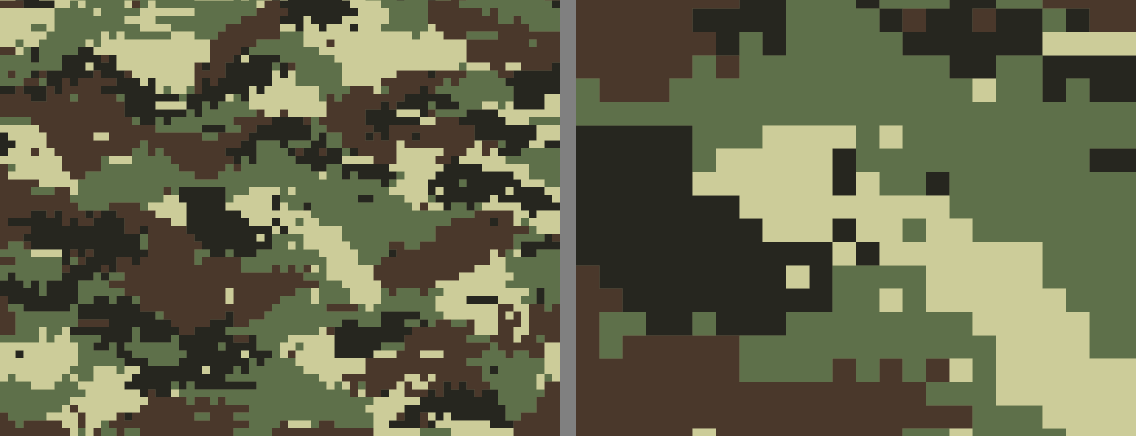
Left, the full canvas; right, a detail of the centre.
Reproduce this pattern procedurally as a WebGL 2 fragment shader.

```glsl
#version 300 es
precision highp float;

#define BLOCKS_ACROSS 72.0
#define PATCH_SIZE vec2(9.5, 6.5)
#define SHADOW_SIZE vec2(8.5, 4.0)
#define SHADOW_SHARE 0.20
#define GREEN_SHARE 0.43
#define BROWN_SHARE 0.33
#define FLECK_BRICK vec2(6.0, 4.0)
#define FLECK_CHANCE 0.66
#define RAGGED vec2(3.0, 1.8)
#define SEAM 0.10

uniform vec2 u_resolution;
out vec4 outColor;

const vec3 GREEN = vec3(0.37, 0.44, 0.29);
const vec3 BROWN = vec3(0.29, 0.22, 0.17);
const vec3 KHAKI = vec3(0.80, 0.80, 0.60);
const vec3 BLACK = vec3(0.15, 0.15, 0.12);

float hash(vec2 p, float seed) {
    vec3 q = fract(p.xyx * vec3(0.1031, 0.1030, 0.0973) + seed * 0.137);
    q += dot(q, q.yzx + 33.33);
    return fract((q.x + q.y) * q.z);
}

// Cellular noise: an evenly spread tone for the nearest site
float cellTone(vec2 block, vec2 size, float seed) {
    vec2 p = block / size;
    vec2 home = floor(p);
    vec2 nearest = home;
    float best = 1e3;
    for (int y = -1; y <= 1; y++) {
        for (int x = -1; x <= 1; x++) {
            vec2 site = home + vec2(x, y);
            vec2 jitter = vec2(hash(site, seed), hash(site, seed + 1.0));
            vec2 away = p - site - 0.1 - 0.8 * jitter;
            float d = dot(away, away);
            if (d < best) {
                best = d;
                nearest = site;
            }
        }
    }
    float spread = dot(nearest, vec2(0.7549, 0.5698));
    return fract(spread + 0.35 * hash(nearest, seed + 2.0));
}

// Layered sines bend the patches, block noise makes their edges ragged
vec2 warp(vec2 block) {
    vec2 bend = vec2(2.6 * sin(block.y * 0.33 + 2.0 * sin(block.x * 0.13)),
                     1.6 * sin(block.x * 0.29 + sin(block.y * 0.17)));
    vec2 rough = vec2(hash(floor(block * vec2(0.5, 1.0)), 3.0),
                      hash(floor(block * vec2(1.0, 0.5)), 4.0));
    return block + bend + RAGGED * (rough - 0.5);
}

vec3 patchColor(vec2 block) {
    vec2 p = warp(block);
    if (cellTone(p + 40.0, SHADOW_SIZE, 11.0) < SHADOW_SHARE) return BLACK;
    float tone = cellTone(p, PATCH_SIZE, 23.0);
    if (tone < GREEN_SHARE) return GREEN;
    return tone < GREEN_SHARE + BROWN_SHARE ? BROWN : KHAKI;
}

// Single blocks and short bars, at most one per staggered brick
vec3 addFleck(vec3 color, vec2 block) {
    block.x += 3.0 * mod(floor(block.y / FLECK_BRICK.y), 2.0);
    vec2 brick = floor(block / FLECK_BRICK);
    if (hash(brick, 31.0) > FLECK_CHANCE) return color;

    float kind = hash(brick, 32.0);
    vec2 size = vec2(1.0);
    if (kind > 0.88) size.y = 2.0;
    else if (kind > 0.55) size.x = 2.0 + floor(3.0 * hash(brick, 33.0));

    vec2 room = FLECK_BRICK - size + 1.0;
    vec2 corner = floor(room * vec2(hash(brick, 34.0), hash(brick, 35.0)));
    vec2 local = block - brick * FLECK_BRICK - corner;
    if (any(lessThan(local, vec2(0.0))) || any(greaterThanEqual(local, size))) return color;

    float tone = hash(brick, 36.0);
    if (tone < 0.35) return KHAKI;
    if (tone < 0.57) return GREEN;
    return tone < 0.79 ? BROWN : BLACK;
}

void main() {
    // Four samples per pixel smooth the block edges
    vec3 sum = vec3(0.0);
    vec3 low = vec3(1.0);
    vec3 high = vec3(0.0);
    for (int i = 0; i < 4; i++) {
        vec2 offset = vec2(i % 2, i / 2) * 0.5 - 0.25;
        vec2 uv = (gl_FragCoord.xy + offset) / u_resolution.x;
        vec2 block = floor(uv * BLOCKS_ACROSS);
        vec3 color = addFleck(patchColor(block), block);
        sum += color;
        low = min(low, color);
        high = max(high, color);
    }
    // A faint pale seam where colours meet
    float seam = SEAM * step(0.01, distance(low, high));
    outColor = vec4(mix(sum * 0.25, KHAKI, seam), 1.0);
}
```
